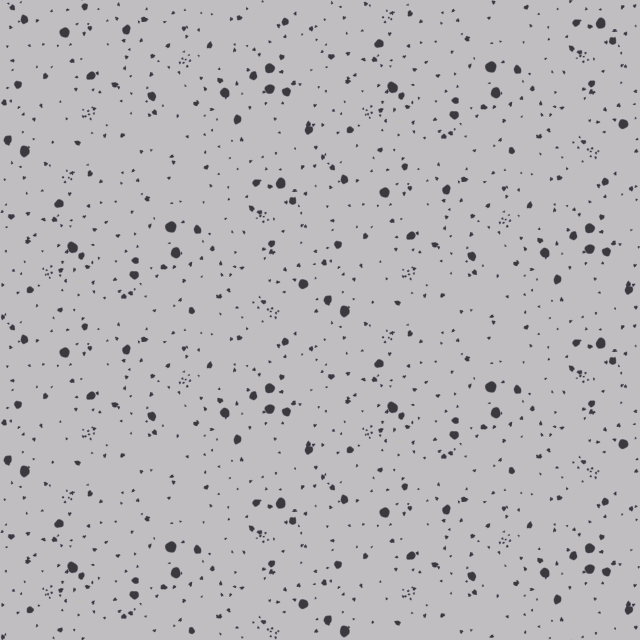
A three.js fragment shader for this pattern:

```glsl
// Dark irregular speckles on a plain mauve-grey ground, in a half-drop repeat.
// Four jittered grids scatter blobs from large to tiny, and a fifth scatters
// small groups of fine dots; all are joined as one signed distance.
varying vec2 vUv;

const float TILE = 0.5;

vec4 hash4(vec2 cell, float seed) {
  vec4 q = fract(vec4(cell.xyx, seed) * vec4(0.1031, 0.1030, 0.0973, 0.1099) + seed * 0.137);
  q += dot(q, q.wzxy + 33.33);
  return fract((q.xxyz + q.yzzw) * q.zywx);
}

// Wraps a grid cell into the tile; each next column drops by half a tile.
vec2 wrapCell(vec2 cell, float n) {
  float column = floor(cell.x / n);
  return mod(vec2(cell.x, cell.y - column * n * 0.5), n);
}

// Lumpy, stretched pebble outline.
float blob(vec2 p, float radius, float rough, vec4 rnd) {
  float turn = 0.9 + (rnd.x - 0.5) * 2.6;
  float c = cos(turn), s = sin(turn);
  p = vec2(c * p.x + s * p.y, c * p.y - s * p.x);
  float stretch = 1.0 + rnd.y * (0.12 + 1.3 * rough);
  p *= vec2(inversesqrt(stretch), sqrt(stretch));
  float a = atan(p.y, p.x + 1e-6);
  float lumps = sin(3.0 * a + 6.28 * rnd.z) + 0.6 * sin(5.0 * a + 6.28 * rnd.w);
  return length(p) - radius * (1.0 + rough * 0.55 * lumps);
}

// One size of speckle: n cells per tile side, a share of them filled.
float speckles(vec2 uv, float n, float share, float rMin, float rMax, float rough, float seed) {
  float size = TILE / n;
  vec2 home = floor(uv / size);
  float d = 1.0;
  for (int j = -1; j <= 1; j++) {
    for (int i = -1; i <= 1; i++) {
      vec2 cell = home + vec2(float(i), float(j));
      vec2 id = wrapCell(cell, n);
      vec4 place = hash4(id, seed);
      if (place.z > share) continue;
      vec2 center = (cell + 0.08 + 0.84 * place.xy) * size;
      float radius = mix(rMin, rMax, place.w * place.w);
      d = min(d, blob(uv - center, radius, rough, hash4(id, seed + 5.3)));
    }
  }
  return d;
}

// Loose groups of seven fine dots, laid on a jittered spiral.
float dotGroups(vec2 uv) {
  float n = 4.0;
  float size = TILE / n;
  vec2 home = floor(uv / size);
  float d = 1.0;
  for (int j = -1; j <= 1; j++) {
    for (int i = -1; i <= 1; i++) {
      vec2 cell = home + vec2(float(i), float(j));
      vec2 id = wrapCell(cell, n);
      vec4 place = hash4(id, 41.7);
      if (place.z > 0.45) continue;
      vec2 center = (cell + 0.1 + 0.8 * place.xy) * size;
      for (int k = 0; k < 7; k++) {
        float f = float(k);
        vec4 rnd = hash4(id, 50.3 + f * 1.7);
        float a = 2.4 * f + 6.28 * place.w;
        vec2 offset = 0.0043 * sqrt(f + 0.3) * vec2(cos(a), sin(a));
        offset += (rnd.xy - 0.5) * 0.003;
        d = min(d, blob(uv - center - offset, 0.0012 + 0.0006 * rnd.z, 0.2, rnd));
      }
    }
  }
  return d;
}

void main() {
  vec3 ground = vec3(0.757, 0.746, 0.762);
  vec3 ink = vec3(0.228, 0.225, 0.238);

  float d = speckles(vUv, 4.0, 0.58, 0.0074, 0.0096, 0.08, 3.1);
  d = min(d, speckles(vUv, 6.0, 0.70, 0.0050, 0.0068, 0.12, 11.9));
  d = min(d, speckles(vUv, 10.0, 0.48, 0.0033, 0.0046, 0.20, 19.3));
  d = min(d, speckles(vUv, 20.0, 0.70, 0.0014, 0.0030, 0.30, 27.7));
  d = min(d, dotGroups(vUv));

  // Soft rims carry a slight violet tint.
  float cover = 1.0 - smoothstep(-0.0014, 0.0014, d);
  vec3 color = mix(ground, ink, cover);
  color += cover * (1.0 - cover) * vec3(0.0, -0.06, 0.09);
  gl_FragColor = vec4(color, 1.0);
}
```
